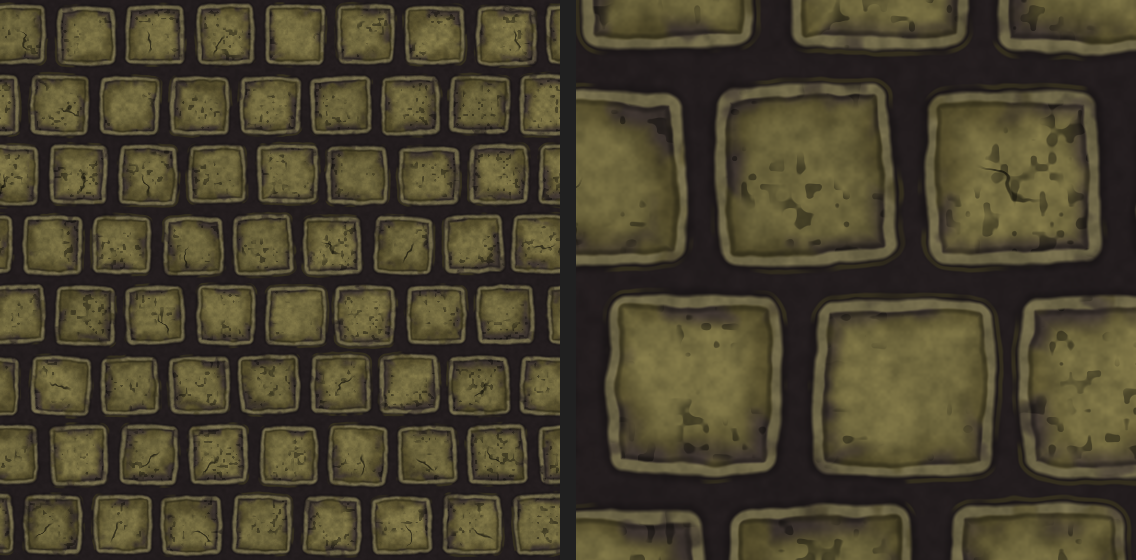
Left: the whole. Right: its middle third, enlarged.
This texture is drawn by a WebGL 1 fragment shader. Its source:

```glsl
precision highp float;
// Weathered olive cobbles in dark mortar: 8 x 8 staggered, rounded blocks.
// Each block is a jittered, bulging rounded box; its signed distance drives the
// chipped pale rim, violet stains and mottled face. All noise wraps at the edges.
uniform vec2 u_resolution;

#define CELLS 8.0
#define HALF_SIZE 0.408
#define CORNER 0.065
#define JITTER 0.035
#define TILT 0.09
#define RIM_WIDTH 0.056
#define CRACK_SHARE 0.45
#define MORTAR vec3(0.115, 0.095, 0.098)
#define FACE vec3(0.445, 0.412, 0.245)
#define SHADE vec3(0.315, 0.285, 0.160)
#define STAIN vec3(0.220, 0.185, 0.185)
#define RIM vec3(0.425, 0.395, 0.275)

float hash(vec2 p) {
  vec3 a = fract(p.xyx * 0.1031);
  a += dot(a, a.yzx + 33.33);
  return fract((a.x + a.y) * a.z);
}

vec2 hash2(vec2 p) {
  return vec2(hash(p), hash(p + 57.3));
}

// Value noise with a whole number of lattice steps across the canvas.
float noise(vec2 uv, float period, float seed) {
  vec2 p = uv * period;
  vec2 i = floor(p);
  vec2 f = p - i;
  f = f * f * (3.0 - 2.0 * f);
  vec2 a = mod(i, period) + seed;
  vec2 b = mod(i + 1.0, period) + seed;
  return mix(mix(hash(a), hash(vec2(b.x, a.y)), f.x),
             mix(hash(vec2(a.x, b.y)), hash(b), f.x), f.y);
}

float fbm(vec2 uv, float period, float seed) {
  float sum = 0.0;
  float amp = 0.5;
  for (int k = 0; k < 3; k++) {
    sum += amp * noise(uv, period, seed);
    period *= 2.0;
    amp *= 0.5;
  }
  return sum / 0.875;
}

// Signed distance to a rounded box whose sides bow outward.
float blockDistance(vec2 q, vec2 halfSize) {
  vec2 e = abs(q) - halfSize + 0.13 * q.yx * q.yx + CORNER;
  return length(max(e, 0.0)) + min(max(e.x, e.y), 0.0) - CORNER;
}

// One short wandering fissure through the block.
float crack(vec2 q, vec2 rnd, float wander, float aa) {
  vec2 c = q - (rnd - 0.5) * 0.35;
  float angle = rnd.x * 6.283;
  c = vec2(cos(angle) * c.x + sin(angle) * c.y, cos(angle) * c.y - sin(angle) * c.x);
  float reach = 1.0 - smoothstep(0.08, 0.19, abs(c.x));
  float line = 1.0 - smoothstep(0.003, 0.008 + aa, abs(c.y + (wander - 0.5) * 0.2));
  return line * reach * step(rnd.y, CRACK_SHARE);
}

void main() {
  vec2 uv = gl_FragCoord.xy / u_resolution;
  float aa = CELLS / min(u_resolution.x, u_resolution.y);

  // Row stagger repeats every four rows.
  vec2 grid = uv * CELLS;
  float course = mod(floor(grid.y), 4.0);
  grid.x -= 0.25 + 0.055 * course + 0.31 * mod(course, 2.0);
  vec2 id = vec2(mod(floor(grid.x), CELLS), floor(grid.y));

  // Individual placement, tilt, taper and size.
  vec2 place = hash2(id + 11.0) - 0.5;
  vec2 skew = hash2(id + 23.0) - 0.5;
  vec2 q = fract(grid) - 0.5 - place * JITTER;
  q += vec2(-q.y, q.x) * skew.x * TILT;
  q.x *= 1.0 + q.y * skew.y * 0.12;
  vec2 halfSize = HALF_SIZE + (hash2(id + 37.0) - 0.3) * 0.026;

  float wobble = fbm(uv, 48.0, 5.0);
  float mottle = fbm(uv, 24.0, 71.0);
  float blotch = fbm(uv, 32.0, 133.0);
  float grain = fbm(uv, 128.0, 211.0);
  float d = blockDistance(q, halfSize + 0.012) + (wobble - 0.5) * 0.035;
  float depth = -d;

  // Mortar, darkest beside the blocks, with stray olive strokes.
  vec3 color = MORTAR * (0.78 + 0.25 * grain + 0.25 * smoothstep(0.0, 0.05, d));
  float stray = 1.0 - smoothstep(0.004, 0.012 + aa, abs(d - 0.02 + (blotch - 0.5) * 0.02));
  color = mix(color, SHADE * 0.75, stray * smoothstep(0.53, 0.68, mottle) * 0.7);

  // Mottled face, brighter toward the middle, violet stains near the rim.
  float glow = smoothstep(0.05, 0.25, depth + (mottle - 0.5) * 0.28);
  vec3 stone = mix(SHADE, FACE, glow);
  float edgeStain = 1.0 - smoothstep(0.07, 0.19, depth + (mottle - 0.5) * 0.12);
  stone = mix(stone, STAIN, edgeStain * smoothstep(0.38, 0.62, blotch) * 0.85);
  stone *= 0.94 + 0.12 * hash(id + 91.0);

  // Pits and cracks.
  float pits = smoothstep(0.68, 0.80, noise(uv, 180.0, 307.0)) * smoothstep(0.45, 0.65, blotch);
  stone *= 1.0 - 0.38 * pits;
  stone *= 1.0 - 0.55 * crack(q, hash2(id + 49.0), wobble, aa);

  // Chipped rim with a dark groove along its inner side.
  float width = RIM_WIDTH + (blotch - 0.5) * 0.045;
  stone *= 1.0 - 0.28 * (1.0 - smoothstep(0.0, 0.02 + aa, abs(depth - width - 0.008)));
  float rim = 1.0 - smoothstep(width - 0.008 - aa, width + aa, depth);
  float kept = 0.35 + 0.65 * smoothstep(0.28, 0.42, fbm(uv, 40.0, 401.0));
  stone = mix(stone, RIM, rim * kept);
  stone *= 0.82 + 0.36 * grain;

  color = mix(color, stone, smoothstep(-0.005 - aa, 0.012 + aa, depth));
  gl_FragColor = vec4(color, 1.0);
}
```
